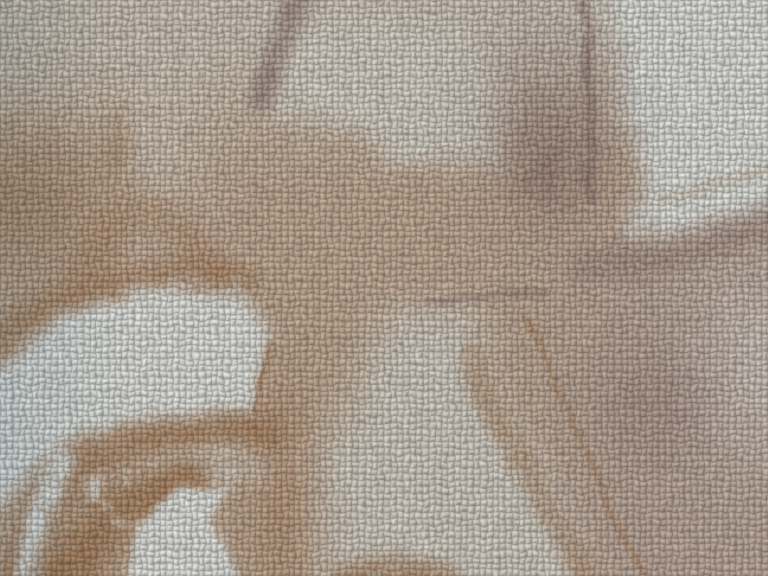
Write a WebGL 2 fragment shader that draws this texture.

```glsl
#version 300 es
precision highp float;
// Thin brown and mauve washes around pale bare patches on coarse woven canvas.
uniform vec2 u_resolution;
out vec4 fragColor;

vec2 p;   // brush-wobbled position, in canvas heights
vec3 col; // paint so far
float grain;

vec2 hashGradient(vec2 cell) {
  vec3 h = fract(cell.xyx * vec3(.1031, .103, .0973));
  h += dot(h, h.yzx + 33.33);
  float angle = 6.2832 * fract((h.x + h.y) * h.z);
  return vec2(cos(angle), sin(angle));
}

// Gradient noise
float noise(vec2 q) {
  vec2 i = floor(q), f = q - i, e = vec2(1, 0), s = f * f * (3. - 2. * f);
  return mix(mix(dot(hashGradient(i), f), dot(hashGradient(i + e), f - e), s.x),
    mix(dot(hashGradient(i + e.yx), f - e.yx), dot(hashGradient(i + 1.), f - 1.), s.x), s.y);
}

float fbm(vec2 q) {
  float sum = 0., amp = .6;
  for (int i = 0; i < 4; i++, amp *= .5) {
    sum += amp * noise(q);
    q = q * 2.03 + 7.3;
  }
  return sum;
}

float segment(vec2 a, vec2 b) {
  vec2 d = b - a;
  return length(p - a - d * clamp(dot(p - a, d) / dot(d, d), 0., 1.));
}

void paint(vec3 tint, float amount) { col = mix(col, tint, clamp(amount, 0., 1.)); }

// Soft, patchy brush stroke along a quadratic curve
void stroke(vec3 tint, float amount, float width, vec2 a, vec2 b, vec2 c) {
  float dist = 9.;
  vec2 last = a;
  for (int i = 1; i <= 8; i++) {
    float t = float(i) / 8.;
    vec2 next = mix(mix(a, b, t), mix(b, c, t), t);
    dist = min(dist, segment(last, next));
    last = next;
  }
  paint(tint, amount * (1. + grain) * (1. - smoothstep(0., width, dist)));
}

// Filled outline with a feathered rim
void bare(vec3 tint, float feather, vec2 v[8]) {
  float dist = 9., side = -1.;
  for (int i = 0; i < 8; i++) {
    vec2 a = v[i], b = v[(i + 7) % 8];
    dist = min(dist, segment(a, b));
    if ((a.y > p.y) != (b.y > p.y) && p.x < a.x + (b.x - a.x) * (p.y - a.y) / (b.y - a.y)) side = -side;
  }
  paint(tint, smoothstep(-feather, feather, side * dist));
}

void smudge(vec3 tint, float amount, vec2 centre, vec2 radius) {
  vec2 d = (p - centre) / radius;
  paint(tint, amount * exp(-dot(d, d)));
}

// Plain weave: alternate cells lift the upright or the level thread
float weave(vec2 q) {
  vec2 wave = sin(3.1416 * q), thread = abs(wave), lit = thread * (.5 + .5 * thread.yx);
  return mix(lit.x, lit.y, smoothstep(-.3, .3, wave.x * wave.y)) - .52;
}

void main() {
  vec2 uv = gl_FragCoord.xy / u_resolution.y;
  grain = fbm(uv * 28.);
  p = uv + .022 * vec2(fbm(uv * 8.), fbm(uv * 8. + 31.)) + .01 * grain;
  vec3 pale = vec3(.73, .735, .72), brown = vec3(.56, .43, .32), mauve = vec3(.49, .41, .39);

  // Ground: beige above, tan band, mauve to the lower right
  col = mix(vec3(.64, .565, .495), vec3(.675, .645, .6), smoothstep(.65, .95, p.y));
  paint(vec3(.62, .555, .51), smoothstep(.75, 1.15, p.x) * smoothstep(.75, .5, p.y));
  smudge(pale, .4, vec2(.27, .72), vec2(.09, .14));
  smudge(pale, .5, vec2(1.33, .36), vec2(.13, .17));

  // Brown stains
  smudge(brown, .45, vec2(.02, .66), vec2(.2, .13));
  smudge(brown, .4, vec2(.2, .75), vec2(.025, .06));
  smudge(brown, .4, vec2(.49, .14), vec2(.07, .22));

  // Bare patches: top, right, left, lower middle
  bare(vec3(.7, .685, .65), .045, vec2[8](vec2(.51, .94), vec2(.475, .81), vec2(.64, .77), vec2(.67, .715),
    vec2(.87, .715), vec2(.87, .88), vec2(.8, .95), vec2(.62, .97)));
  bare(pale, .04, vec2[8](vec2(1.05), vec2(1.08, .83), vec2(1.12, .68), vec2(1.09, .6),
    vec2(1.2, .6), vec2(1.4, .665), vec2(1.4, 1.05), vec2(1.2, 1.05)));
  bare(pale, .025, vec2[8](vec2(-.05, .33), vec2(.1, .45), vec2(.24, .515), vec2(.41, .5),
    vec2(.47, .41), vec2(.44, .275), vec2(.14, .25), vec2(-.05, .08)));
  bare(vec3(.69, .675, .64), .07, vec2[8](vec2(.68, .46), vec2(.81, .46), vec2(.85, .32), vec2(.97, .11),
    vec2(1.03, -.05), vec2(.57, -.05), vec2(.56, .2), vec2(.61, .31)));

  // Brown arches around a small bright patch
  stroke(brown, .75, .055, vec2(.46, .25), vec2(.1, .3), vec2(.02, -.03));
  stroke(pale, .9, .04, vec2(.11, .19), vec2(.06, .12), vec2(.05, -.03));
  smudge(pale, .7 + grain, vec2(.35, .19), vec2(.09, .035));
  stroke(brown, .95, .08, vec2(.1, -.03), vec2(.16, .12), vec2(.32, .165));
  smudge(pale, smoothstep(-.1, .4, grain), vec2(.2, .15), vec2(.05, .07));
  bare(pale, .012, vec2[8](vec2(.2, -.05), vec2(.24, .09), vec2(.31, .15), vec2(.395, .15),
    vec2(.37, .1), vec2(.39, .075), vec2(.42, -.05), vec2(.3, -.05)));

  // Edge strokes
  stroke(brown, .5, .05, vec2(-.02, .4), vec2(.18, .56), vec2(.42, .515));
  stroke(brown, .35, .06, vec2(.15, .53), vec2(.24, .74), vec2(.37, .52));
  stroke(brown, .6, .011, vec2(.472, .4), vec2(.465, .35), vec2(.445, .28));
  stroke(mauve, .6, .04, vec2(.53, 1.02), vec2(.48, .93), vec2(.455, .82));
  stroke(brown, .6, .045, vec2(.6, -.01), vec2(.69, .04), vec2(.78, -.01));
  stroke(mauve, .4, .055, vec2(1.02, .54), vec2(1.2, .54), vec2(1.36, .64));
  stroke(brown, .2, .02, vec2(1.15, .65), vec2(1.25, .67), vec2(1.36, .72));
  stroke(mauve, .45, .014, vec2(.74, .478), vec2(.82, .48), vec2(.95, .493));
  stroke(brown, .4, .04, vec2(.82, .38), vec2(.88, .21), vec2(1.04, -.03));
  stroke(brown, .45, .012, vec2(.91, .45), vec2(1, .25), vec2(1.13, -.02));

  // Mauve smudges and the upright line
  smudge(mauve, .45, vec2(.96, .79), vec2(.12, .14));
  smudge(mauve, .5 + grain, vec2(.96, .7), vec2(.075, .07));
  smudge(mauve, .35, vec2(1.14, .3), vec2(.1));
  stroke(mauve, .6, .018, vec2(1.015, 1.02), vec2(1.02, .85), vec2(1.03, .65));

  // Side-lit cloth, uneven pigment, light falling off at the left
  vec2 q = uv * 90. + .5 * vec2(noise(uv * 43.), noise(uv * 47. + 40.));
  float relief = 1.6 * weave(q) - .8 * weave(q + vec2(-.25, .3));
  col *= 1. + .19 * relief * min(1., u_resolution.y / 300.) + .06 * grain + .14 * noise(uv * 110.);
  col *= mix(vec3(.91, .94, .96), vec3(1), smoothstep(-.05, .25, uv.x));
  fragColor = vec4(col, 1);
}
```
